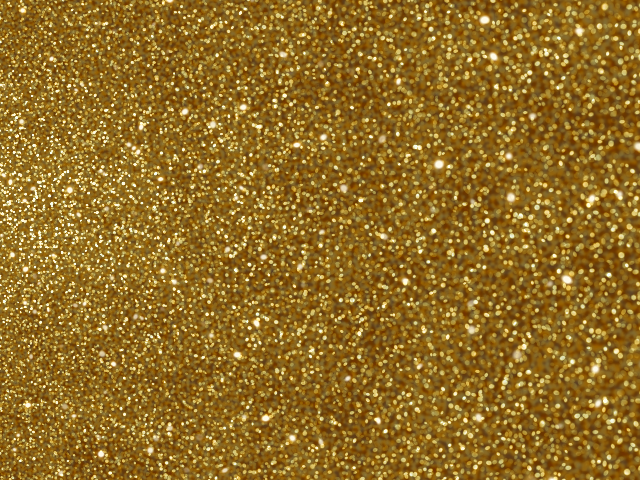
A Shadertoy shader for this texture:

```glsl
vec3 hash3(vec2 p) {
    vec3 q = fract(p.xyx * vec3(0.1031, 0.1030, 0.0973));
    q += dot(q, q.yxz + 33.33);
    return fract((q.xxy + q.yzz) * q.zyx);
}

vec2 gradientAt(vec2 cell) {
    float angle = 6.2832 * hash3(cell).x;
    return vec2(cos(angle), sin(angle));
}

float gradientNoise(vec2 p) {
    vec2 i = floor(p), f = p - i;
    vec2 u = f * f * f * (f * (f * 6.0 - 15.0) + 10.0);
    vec2 e = vec2(1.0, 0.0);
    float low = mix(dot(gradientAt(i), f), dot(gradientAt(i + e), f - e), u.x);
    float high = mix(dot(gradientAt(i + e.yx), f - e.yx),
                     dot(gradientAt(i + 1.0), f - 1.0), u.x);
    return mix(low, high, u.y);
}

// Brightest of the scattered flakes covering p, one flake per cell
float flakes(vec2 p, float radius, float soft, float chance, float falloff) {
    vec2 cell = floor(p);
    float light = 0.0;
    for (int y = -1; y <= 1; y++)
    for (int x = -1; x <= 1; x++) {
        vec2 id = cell + vec2(x, y);
        vec3 h = hash3(id + 71.0);
        vec3 k = hash3(id + 419.0);
        vec2 d = p - id - h.xy;
        float angle = 6.2832 * k.x;
        d *= mat2(cos(angle), sin(angle), -sin(angle), cos(angle));
        float size = radius * mix(0.7, 1.2, k.y);
        float dist = length(d * vec2(1.0, mix(1.0, 1.5, k.z)));
        float shine = pow(max(h.z - 1.0 + chance, 0.0) / chance, falloff);
        light = max(light, shine * (1.0 - smoothstep(size - soft, size + soft, dist)));
    }
    return light;
}

vec3 goldRamp(float tone) {
    vec3 gold = mix(vec3(0.40, 0.22, 0.02), vec3(0.55, 0.40, 0.10), smoothstep(0.0, 0.32, tone));
    gold = mix(gold, vec3(0.69, 0.57, 0.22), smoothstep(0.32, 0.62, tone));
    gold = mix(gold, vec3(0.86, 0.77, 0.42), smoothstep(0.62, 0.88, tone));
    return mix(gold, vec3(1.0, 0.98, 0.88), smoothstep(0.88, 1.25, tone));
}

void mainImage(out vec4 fragColor, in vec2 fragCoord) {
    vec2 p = fragCoord / iResolution.y;

    // Log-polar plane: grains grow steadily from left to right
    vec2 away = p - vec2(-1.2, 0.5);
    float reach = length(away);
    vec2 w = vec2(log(reach), atan(away.y, away.x));
    float pixel = 1.0 / (iResolution.y * reach);

    // Lamp reflection at the left edge
    vec2 q = (p - vec2(0.0, 0.56)) * vec2(2.6, 4.2);
    float glow = exp(-dot(q, q));

    // Dark bed with uneven patches
    float tone = 0.17 + 0.34 * gradientNoise(w * 190.0)
               + 0.10 * gradientNoise(w * 14.0) + 0.12 * glow;

    // Fine glitter, then scattered brighter flakes
    tone += (0.92 + 0.4 * glow) * flakes(w * 230.0, 0.52, max(0.2, 115.0 * pixel), 1.0, 2.8);
    tone += 0.75 * flakes(w * 95.0, 0.24, max(0.11, 48.0 * pixel), 0.22 + 0.3 * glow, 0.8);

    // Orange and pale green tints
    vec3 color = goldRamp(tone);
    color += gradientNoise(w * 150.0 + 37.0) * vec3(-0.08, 0.04, 0.18);

    // Sparse sparkles with soft halos
    float core = flakes(w * 30.0, 0.11, max(0.06, 15.0 * pixel), 0.3 + 0.3 * glow, 0.6);
    float halo = flakes(w * 30.0, 0.16, 0.16, 0.3 + 0.3 * glow, 1.6);
    color += 0.3 * halo * vec3(1.0, 0.85, 0.4);
    color = mix(color, vec3(1.0, 0.98, 0.9), min(1.0, 1.2 * core));

    fragColor = vec4(clamp(color, 0.0, 1.0), 1.0);
}
```
